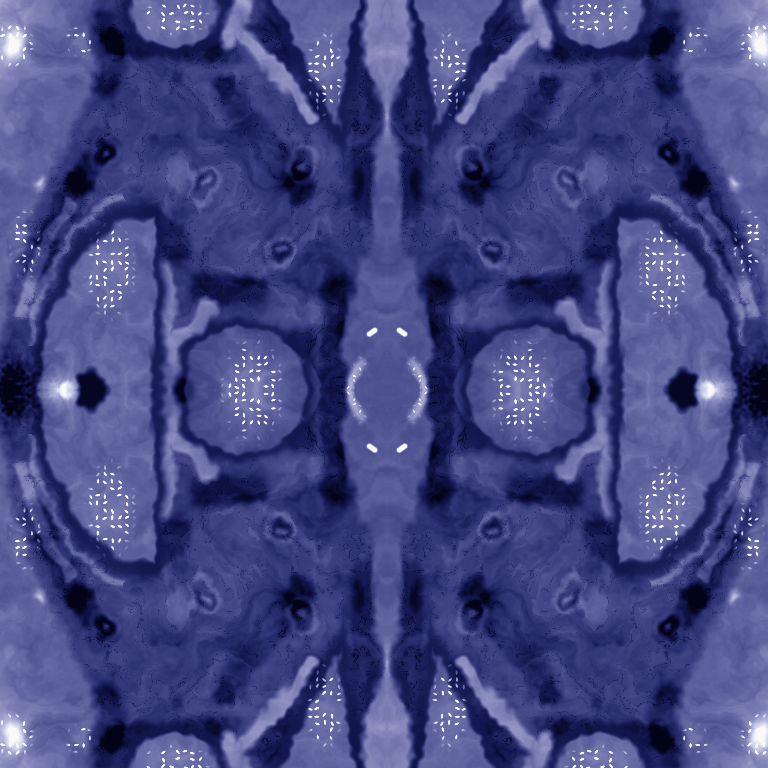
Reproduce this pattern procedurally as a WebGL 2 fragment shader.

```glsl
#version 300 es
precision highp float;
uniform vec2 u_resolution;
out vec4 fragColor;

vec2 hash2(vec2 p) {
  vec3 h = fract(p.xyx * vec3(.1031, .103, .0973));
  h += dot(h, h.yzx + 33.33);
  return fract((h.xx + h.yz) * h.zy);
}

float corner(vec2 i, vec2 f, vec2 c) {
  float a = 6.2832 * hash2(i + c + 50.).x;
  return dot(vec2(cos(a), sin(a)), f - c);
}

float noise(vec2 p) {
  vec2 i = floor(p), f = p - i, u = f * f * (3. - 2. * f), e = vec2(1, 0);
  return mix(mix(corner(i, f, e.yy), corner(i, f, e.xy), u.x),
             mix(corner(i, f, e.yx), corner(i, f, e.xx), u.x), u.y);
}

float fbm(vec2 p) {
  float sum = 0., amp = 1.;
  for (int i = 0; i < 5; i++) {
    sum += amp * noise(p);
    p = mat2(1.6, 1.2, -1.2, 1.6) * p + 7.3;
    amp *= .52;
  }
  return sum;
}

// Soft spot: centre xy, radii zw
float blob(vec2 p, vec4 s) {
  vec2 e = (p - s.xy) / s.zw;
  return exp(-dot(e, e));
}

// Soft segment from xy to zw
float stroke(vec2 p, vec4 s, float w) {
  vec2 ab = s.zw - s.xy, ap = p - s.xy;
  float d = length(ap - ab * clamp(dot(ap, ab) / dot(ab, ab), 0., 1.));
  return 1. - smoothstep(.35 * w, w, d);
}

float ellipse(vec2 p, vec4 s) {
  return (length((p - s.xy) / s.zw) - 1.) * min(s.z, s.w);
}

float band(float d, float w) { return 1. - smoothstep(.1 * w, w, abs(d)); }

// Fill a shape and darken the seam just outside it
float plate(float tone, float d, float inner) {
  tone = mix(tone, .9, .85 * exp(-pow(d - .5, 2.) * 1.3));
  return mix(tone, inner, 1. - smoothstep(-.5, .2, d));
}

// Short bright flecks, one per cell
float glints(vec2 p) {
  vec2 cell = floor(p), h = hash2(cell + 11.), f = p - cell - .35 - .3 * h;
  float a = 6.2832 * h.y;
  f *= mat2(cos(a), sin(a), -sin(a), cos(a));
  return step(.4, h.x) * (1. - smoothstep(.5, 1.2, length(f / vec2(.36, .17))));
}

vec3 palette(float tone) {
  vec3 ramp[8] = vec3[8](vec3(.01, .01, .09), vec3(.07, .09, .31), vec3(.17, .19, .44),
    vec3(.27, .28, .53), vec3(.39, .41, .64), vec3(.55, .56, .75), vec3(.78, .8, .91), vec3(.98));
  tone = clamp(tone, 0., 6.99);
  int i = int(tone);
  return mix(ramp[i], ramp[i + 1], fract(tone));
}

void main() {
  // Fold into one quadrant, in hundredths of the canvas, then roughen
  vec2 q = 100. * abs(gl_FragCoord.xy / u_resolution - vec2(.504, .492));
  vec2 p = q + 1.2 * vec2(noise(q * .27), noise(q * .27 + 19.))
             + .5 * vec2(noise(q * .85), noise(q * .85 + 31.));
  vec2 flow = vec2(fbm(q * .09), fbm(q * .09 + 40.));
  float grain = .8 * fbm(q * .22 + 2.2 * flow);
  float vein = fbm(q * mat2(.09, -.07, .1, .14) + 1.6 * flow + 5.);

  // Marbled field with curls
  float tone = 2.35 + 1.3 * vein + grain - .9 * band(vein - .13, .022);
  vec4 pale[3] = vec4[3](vec4(19, 21, 2.5, 5), vec4(16, 33.5, 2, 4.5), vec4(32, 28, 9, 3));
  for (int i = 0; i < 3; i++) tone += .8 * blob(p, pale[i]);
  vec2 curls[4] = vec2[4](vec2(24, 27), vec2(11, 29), vec2(37, 31), vec2(14, 18));
  for (int i = 0; i < 4; i++) {
    float r = length((p - curls[i]) * vec2(1, .8));
    tone += cos(r * 3.6) * (1. - smoothstep(1.2, 2.7, r));
  }

  // Outer sheet, dark folds and pale border
  float border = p.x - max(50. - .008 * p.y * p.y, 37.8);
  float sheet = 3.7 + 1.5 * smoothstep(42., 53., p.x) * smoothstep(20., 50., p.y) + grain + .4 * vein;
  tone = mix(tone, sheet, smoothstep(-.8, 1.2, border));
  vec4 folds[11] = vec4[11](vec4(31, 23, 27, 18), vec4(21, 39, 11, 26), vec4(46, 16, 40, 27),
    vec4(40, 27, 37, 32), vec4(37, 48, 36, 40), vec4(35, 45, 21, 44), vec4(16, 47, 9, 37),
    vec4(3.4, 48, 3, 24), vec4(7.2, 0, 6.6, 13), vec4(24, 13, 17, 13), vec4(11, 4, 11, 6));
  for (int i = 0; i < 11; i++) tone -= 1.4 * stroke(p, folds[i], 2.7);
  tone += 1.8 * max(stroke(p, vec4(47.5, 10, 45, 18), 1.3), stroke(p, vec4(45, 18, 41.5, 24), 1.1));

  // Upper bulge, wedge and ribbon
  tone = plate(tone, ellipse(p, vec4(27.6, 49.5, 5.8, 4.8)), 3.9 + grain);
  vec2 w = p - vec2(6.5, 34);
  float wedge = max(dot(w, vec2(.9, -.43)), dot(w, vec2(-.99, -.16)));
  tone = plate(tone, wedge, 3.6 + grain + .02 * (p.y - 42.));
  float ribbon = max(stroke(p, vec4(18.5, 52, 20.4, 46), 2.), stroke(p, vec4(19.5, 47.5, 10, 35.8), 1.3));
  tone = mix(tone, 4.8 + grain, ribbon);

  // Central column, bead and small crescent
  float halfWidth = mix(5.4, 1.7, smoothstep(8., 24., p.y))
    - 1.1 * smoothstep(25., 35., p.y) + 2.6 * smoothstep(37., 45., p.y);
  float column = 3.4 + 1.3 * smoothstep(20., 45., p.y) + .8 * grain;
  tone = mix(tone, column, 1. - smoothstep(-.6, .6, p.x - halfWidth));
  tone += 1.8 * blob(q, vec4(0, 35, .6, 1.4));
  tone += 2.5 * band(ellipse(p, vec4(11.5, 0, 2.3, 4)), .5) * step(p.x, 11.2);

  // Pale strip, round eye and large lens
  float strip = max(stroke(p, vec4(28.2, 0, 28.7, 15.5), 1.7), stroke(p, vec4(27.5, 6, 22.8, 10.5), 1.7));
  tone = mix(tone, 4.7 + grain, strip);
  tone = plate(tone, ellipse(p, vec4(18.5, 0, 8.3, 8.4)), 3. + grain + blob(p, vec4(18, 0, 5.5, 5.5)));
  tone -= 1.6 * stroke(p, vec4(26.2, 0, 27.2, 1), 1.7);
  float lens = max(ellipse(p, vec4(30, 0, 15.2, 23)), 30.2 - p.x);
  tone += 1.8 * band(lens - 2., .7) * step(34., p.x) * step(6., p.y);
  tone = plate(tone, lens, 3.8 + grain + .4 * vein);

  // Bright and dark spots on the horizontal axis
  tone += (2.8 + 2. * grain) * blob(p, vec4(42.8, 0, 2.3, 2.1));
  tone = mix(tone, .2, 1. - smoothstep(-.5, .3, ellipse(p, vec4(38.3, 0, 1.8, 2.7))));
  tone -= (2.6 + 3. * noise(q * 1.7)) * blob(p, vec4(50, 0, 4.5, 4));

  // Glint clusters
  vec4 clusters[7] = vec4[7](vec4(17.5, 0, 3.6, 6), vec4(36, 15.5, 2.8, 5.5), vec4(8.2, 41, 2.2, 5),
    vec4(27.6, 48.5, 4, 2), vec4(47, 19, 1.8, 4), vec4(40, 45.5, 1.7, 1.7), vec4(48.5, 45, 2.2, 2.5));
  float shine = 0.;
  for (int i = 0; i < 7; i++) shine += blob(q, clusters[i]);
  tone += 4.2 * glints(q * 1.05) * smoothstep(.15, .6, shine) + .5 * shine;
  tone += 2.2 * (blob(p, vec4(48.5, 45, 1.6, 1.8)) + blob(p, vec4(45.2, 26.7, .8, .6)));
  float halo = band(ellipse(p, vec4(2.5, 0, 2.4, 3.6)), .9) * smoothstep(2., 4., p.x);
  tone += halo * (2. + 2. * glints(q * 1.3)) + 4. * stroke(q, vec4(1.6, 7.8, 2.3, 7.3), .5);

  fragColor = vec4(palette(tone), 1);
}
```
